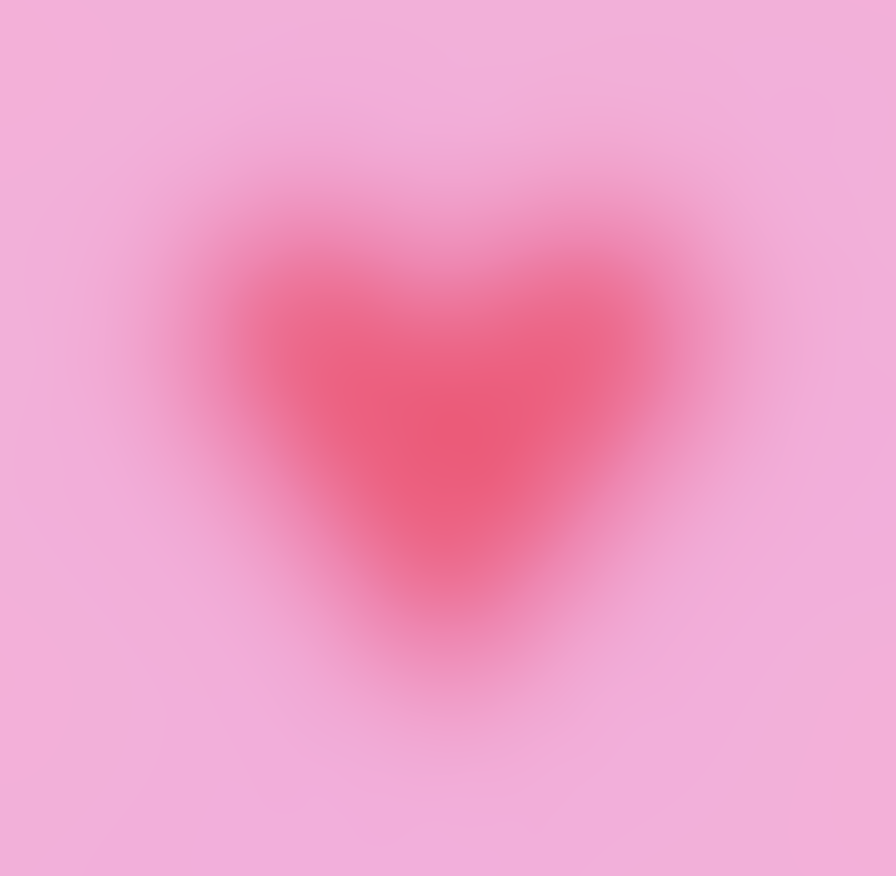
Write a WebGL 2 fragment shader that draws this background.

```glsl
#version 300 es
precision highp float;
// Soft, heavily blurred rose heart glowing on a pale pink field.

uniform vec2 u_resolution;
out vec4 fragColor;

const int BLUR_SAMPLES = 96;
const float GOLDEN_ANGLE = 2.399963;

const vec3 FIELD_PINK = vec3(0.952, 0.692, 0.848);
const vec3 FIELD_LILAC = vec3(0.944, 0.680, 0.868);
const vec3 ROSE = vec3(0.932, 0.525, 0.690);
const vec3 CORE_RED = vec3(0.922, 0.345, 0.460);

// Unit gradient direction for a lattice cell
vec2 hashGradient(vec2 cell) {
    float angle = 6.28319 * fract(sin(dot(cell, vec2(127.1, 311.7))) * 43758.5);
    return vec2(cos(angle), sin(angle));
}

float gradientNoise(vec2 p) {
    vec2 i = floor(p), f = fract(p);
    vec2 u = f * f * f * (f * (f * 6.0 - 15.0) + 10.0);
    vec2 e = vec2(0.0, 1.0);
    float a = dot(hashGradient(i), f);
    float b = dot(hashGradient(i + e.yx), f - e.yx);
    float c = dot(hashGradient(i + e.xy), f - e.xy);
    float d = dot(hashGradient(i + e.yy), f - e.yy);
    return mix(mix(a, b, u.x), mix(c, d, u.x), u.y);
}

// Capsule whose radius changes from a to b
float taperedCapsule(vec2 p, vec2 a, vec2 b, float radiusA, float radiusB) {
    vec2 axis = b - a;
    float t = clamp(dot(p - a, axis) / dot(axis, axis), 0.0, 1.0);
    return length(p - a - axis * t) - mix(radiusA, radiusB, t);
}

// Mirrored tapered lobes, with the wedge between them filled up to the notch
float heartDistance(vec2 p, vec2 tip, vec2 lobe, float notchY) {
    p.x = abs(p.x);
    vec2 axis = normalize(lobe - tip);
    float wedge = max(p.y - notchY, dot(p - tip, vec2(axis.y, -axis.x)));
    return min(taperedCapsule(p, tip, lobe, 0.027, 0.134), wedge);
}

float heartMask(vec2 p, float softness) {
    float d = heartDistance(p, vec2(0.0, -0.262), vec2(0.158, 0.119), 0.139);
    return 1.0 - smoothstep(-softness, softness, d);
}

// Gaussian blur of the heart, sampled along a golden-angle spiral
float blurredHeart(vec2 p, float sigma) {
    float sum = 0.0;
    for (int i = 0; i < BLUR_SAMPLES; i++) {
        float k = float(i) + 0.5;
        float radius = sigma * sqrt(-2.0 * log(1.0 - k / float(BLUR_SAMPLES)));
        float angle = k * GOLDEN_ANGLE;
        sum += heartMask(p + radius * vec2(cos(angle), sin(angle)), 0.035);
    }
    return sum / float(BLUR_SAMPLES);
}

// Pale field with a faint, slow drift towards lilac
vec3 fieldColor(vec2 p) {
    float halo = exp(-5.0 * dot(p, p));
    float drift = 0.45 * gradientNoise(p * 3.0 + 7.0);
    return mix(FIELD_PINK, FIELD_LILAC, clamp(0.15 + 0.45 * halo + drift, 0.0, 1.0));
}

vec3 heartColor(vec3 field, float amount) {
    vec3 outer = mix(field, ROSE, clamp(amount * 2.0, 0.0, 1.0));
    return mix(outer, CORE_RED, clamp(amount * 2.0 - 1.0, 0.0, 1.0));
}

void main() {
    vec2 p = (gl_FragCoord.xy - 0.5 * u_resolution) / u_resolution.y;
    float glow = blurredHeart(p, 0.080);
    fragColor = vec4(heartColor(fieldColor(p), glow), 1.0);
}
```
